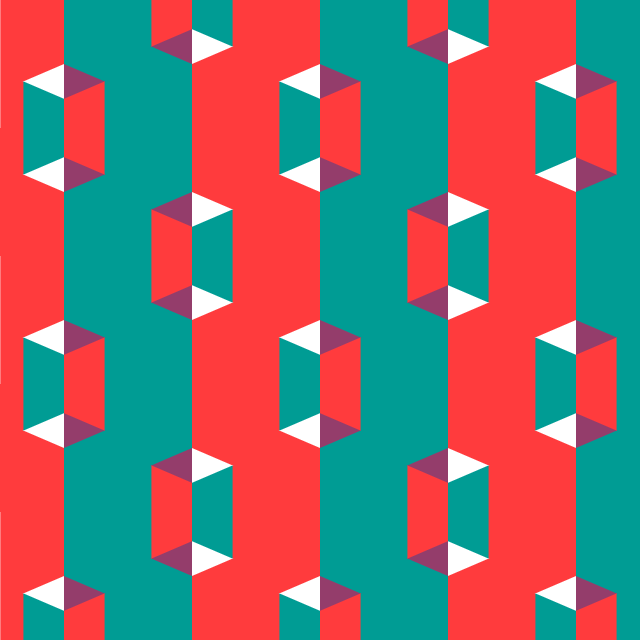
A WebGL 1 fragment shader for this pattern:

```glsl
precision highp float;

uniform vec2 u_resolution;

#define STRIPE 0.2
#define HALF_WIDTH 0.0634
#define CAP_HEIGHT 0.0272
#define CAP_OFFSET 0.0728
#define EDGE_WIDTH 0.0013
#define EDGE_FADE 0.4
#define RED vec3(1.0, 0.23, 0.24)
#define TEAL vec3(0.0, 0.61, 0.58)
#define PLUM vec3(0.58, 0.24, 0.42)
#define WHITE vec3(1.0)

// Coverage of the region where distance is negative, one pixel soft
float fill(float distance, float pixel) {
    return clamp(0.5 - distance / pixel, 0.0, 1.0);
}

float rhombus(vec2 p, vec2 halfSize) {
    vec2 slope = 1.0 / halfSize;
    return (dot(abs(p), slope) - 1.0) / length(slope);
}

float box(vec2 p, vec2 halfSize) {
    vec2 d = abs(p) - halfSize;
    return max(d.x, d.y);
}

void main() {
    float pixel = 1.0 / u_resolution.y;
    vec2 p = gl_FragCoord.xy * pixel;

    // Each column is centred on a stripe border; odd ones are mirrored and shifted
    float column = floor(p.x / STRIPE);
    float odd = mod(column, 2.0);
    vec2 q;
    q.x = (p.x - (column + 0.5) * STRIPE) * (1.0 - 2.0 * odd);
    q.y = mod(p.y + (1.0 - odd) * STRIPE, 2.0 * STRIPE) - STRIPE;

    // Stripes, with the colours swapped inside each prism
    float redSide = fill(q.x, pixel);
    vec3 color = mix(TEAL, RED, redSide);
    float body = fill(box(q, vec2(HALF_WIDTH, CAP_OFFSET)), pixel);
    color = mix(color, mix(RED, TEAL, redSide), body);

    // Two-tone caps at both ends
    vec2 capPoint = vec2(q.x, abs(q.y) - CAP_OFFSET);
    float cap = fill(rhombus(capPoint, vec2(HALF_WIDTH, CAP_HEIGHT)), pixel);
    color = mix(color, mix(PLUM, WHITE, redSide), cap);

    // Faint broken sliver along the left border
    float dash = fill(mod(p.y, 2.0 * STRIPE) - STRIPE, pixel);
    float sliver = fill(p.x - EDGE_WIDTH, pixel) * dash;
    color = mix(color, WHITE, sliver * EDGE_FADE);

    gl_FragColor = vec4(color, 1.0);
}
```
